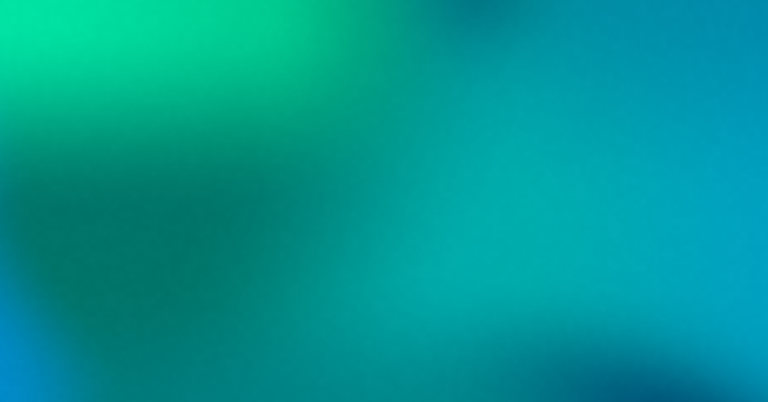
This background is drawn by a WebGL 2 fragment shader. Its source:

```glsl
#version 300 es
precision highp float;
// Soft mesh gradient: green glow, deep green hollow, teal to blue field, navy shadow.

uniform vec2 u_resolution;
out vec4 fragColor;

const vec3 DEEP_GREEN  = vec3(0.00, 0.455, 0.41);
const vec3 TEAL        = vec3(0.00, 0.68, 0.675);
const vec3 CYAN        = vec3(0.00, 0.63, 0.76);
const vec3 TOP_BLUE    = vec3(0.00, 0.49, 0.62);
const vec3 FLOOR_TEAL  = vec3(0.00, 0.49, 0.51);
const vec3 DARK_TEAL   = vec3(0.00, 0.45, 0.51);
const vec3 NAVY        = vec3(0.00, 0.32, 0.46);
const vec3 CORNER_BLUE = vec3(0.00, 0.54, 0.78);
const vec3 MINT        = vec3(0.00, 0.89, 0.64);
const vec3 EMERALD     = vec3(0.00, 0.78, 0.555);

const float FIELD_TILT   = 0.22;
const vec2  NOTCH_CENTER = vec2(0.62, 1.04);
const vec2  NOTCH_RADIUS = vec2(0.09, 0.15);
const vec2  NAVY_CENTER  = vec2(0.885, -0.06);
const vec2  NAVY_RADIUS  = vec2(0.38, 0.16);
const float NAVY_ANGLE   = -0.30;
const float MOTTLE_CELLS = 60.0;   // cells per canvas height
const float MOTTLE_DEPTH = 0.010;
const float GRAIN_CELLS  = 200.0;
const float GRAIN_DEPTH  = 0.006;

// Smooth fall from 1 at "full" to 0 at "none", in either direction.
float fade(float none, float full, float value) {
    float t = clamp((value - none) / (full - none), 0.0, 1.0);
    return t * t * (3.0 - 2.0 * t);
}

// Gaussian ellipse, rotated by angle.
float glow(vec2 offset, vec2 radius, float angle) {
    float c = cos(angle), s = sin(angle);
    vec2 q = vec2(c * offset.x + s * offset.y, c * offset.y - s * offset.x) / radius;
    return exp(-dot(q, q));
}

float hash(vec2 p) {
    vec3 q = fract(p.xyx * 0.1031);
    q += dot(q, q.yzx + 33.33);
    return fract((q.x + q.y) * q.z);
}

// Value noise centred on zero.
float noise(vec2 p) {
    vec2 cell = floor(p), f = fract(p);
    f = f * f * (3.0 - 2.0 * f);
    float low  = mix(hash(cell), hash(cell + vec2(1, 0)), f.x);
    float high = mix(hash(cell + vec2(0, 1)), hash(cell + vec2(1, 1)), f.x);
    return mix(low, high, f.y) - 0.5;
}

void main() {
    vec2 uv = gl_FragCoord.xy / u_resolution;
    vec2 aspect = vec2(u_resolution.x / u_resolution.y, 1.0);

    // Field running from deep green through teal to cyan
    float across = uv.x + FIELD_TILT * (0.5 - uv.y);
    vec3 color = mix(DEEP_GREEN, TEAL, fade(0.25, 0.67, across));
    color = mix(color, CYAN, fade(0.64, 1.05, uv.x));

    // Cooler top right and dimmer floor
    color = mix(color, TOP_BLUE, 0.62 * fade(0.45, 1.05, uv.y) * fade(0.48, 0.80, uv.x));
    color = mix(color, FLOOR_TEAL, 0.75 * fade(0.32, -0.03, uv.y) * fade(1.0, 0.65, uv.x));

    // Dark notch at the top and navy shadow at the lower right
    color = mix(color, DARK_TEAL, 0.85 * glow(uv - NOTCH_CENTER, NOTCH_RADIUS, 0.0));
    color = mix(color, NAVY, glow((uv - NAVY_CENTER) * aspect, NAVY_RADIUS, NAVY_ANGLE));

    // Blue along the left edge, widening toward the lower corner
    float edge = 0.05 + 0.12 * fade(0.50, 0.0, uv.y);
    color = mix(color, CORNER_BLUE, fade(edge, edge - 0.17, uv.x));

    // Green glow at the upper left
    vec3 green = mix(MINT, EMERALD, fade(0.0, 0.45, uv.x));
    color = mix(color, green, fade(0.46, 0.96, uv.y) * fade(0.62, 0.34, uv.x));

    // Faint mottling and grain
    vec2 p = uv * aspect;
    float texture_ = MOTTLE_DEPTH * noise(p * MOTTLE_CELLS) + GRAIN_DEPTH * noise(p * GRAIN_CELLS);
    fragColor = vec4(color + texture_, 1.0);
}
```
